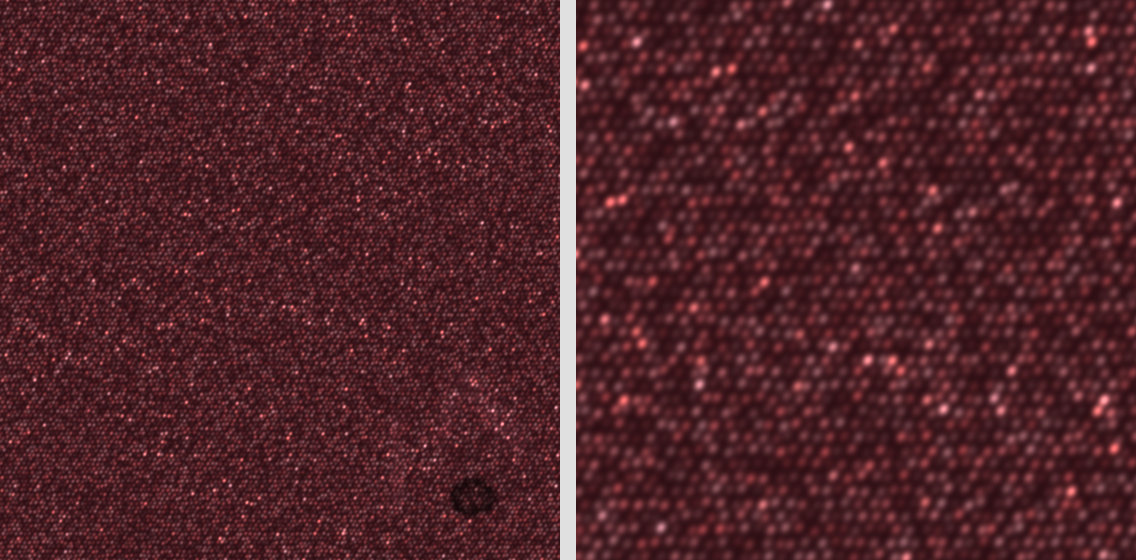
Left: the whole. Right: its middle third, enlarged.
A Shadertoy shader for this texture:

```glsl
// Dark wine-red twill cloth with glinting fibres, a burnt spot and chalky scuffs.
// Stitches are soft blobs summed over a skewed, jittered cell lattice (cellular
// noise); layered sines vary the dye, and distance functions place the wear.

const vec2 STITCH_COUNT = vec2(122.0, 128.0);
const float TWILL_SKEW = 0.6;

const vec3 GROOVE = vec3(0.165, 0.048, 0.068);
const vec3 RED_YARN = vec3(0.265, 0.115, 0.115);
const vec3 DUSTY_YARN = vec3(0.235, 0.180, 0.185);
const vec3 RED_GLINT = vec3(0.58, 0.27, 0.25);
const vec3 PINK_GLINT = vec3(0.50, 0.40, 0.43);
const vec3 CHALK = vec3(0.17, 0.095, 0.11);

// Three random values in 0..1 for a lattice cell
vec3 hash3(vec2 cell, float seed) {
    vec3 p = fract(vec3(cell.xyx + seed) * vec3(0.1031, 0.1030, 0.0973));
    p += dot(p, p.yxz + 33.33);
    return fract((p.xxy + p.yzz) * p.zyx);
}

// Elongated blob lying along the twill diagonal
float stitchShape(vec2 offset, float alongFalloff, float acrossFalloff) {
    vec2 dir = normalize(vec2(TWILL_SKEW, 1.0));
    float along = dot(offset, dir);
    float across = dot(offset, vec2(dir.y, -dir.x));
    return exp(-alongFalloff * along * along - acrossFalloff * across * across);
}

// Yarn colour above the groove, with a rare glint
vec3 yarnColor(vec2 cell) {
    vec3 tone = hash3(cell, 17.0);
    vec3 shine = hash3(cell, 71.0);
    vec3 yarn = mix(RED_YARN, DUSTY_YARN, tone.x) * mix(0.3, 1.7, tone.y);
    vec3 glint = mix(RED_GLINT, PINK_GLINT, shine.x * shine.x);
    return yarn + glint * smoothstep(0.93, 1.0, shine.y);
}

// Sum of the nearby stitches
vec3 weave(vec2 p) {
    vec2 home = floor(vec2(p.x - TWILL_SKEW * p.y, p.y) + 0.5);
    vec3 sum = vec3(0.0);
    for (int j = -1; j <= 1; j++) {
        for (int i = -1; i <= 1; i++) {
            vec2 cell = home + vec2(i, j);
            vec2 center = vec2(cell.x + TWILL_SKEW * cell.y, cell.y);
            center += (hash3(cell, 5.0).xy - 0.5) * 0.35;
            sum += yarnColor(cell) * stitchShape(p - center, 4.8, 7.5);
        }
    }
    return sum;
}

// Slow, cloudy unevenness in about -1..1
float layeredSines(vec2 p) {
    float sum = 0.0;
    float weight = 0.5;
    for (int k = 0; k < 4; k++) {
        sum += weight * sin(p.x + 1.7 * sin(p.y)) * cos(p.y + 1.3 * sin(p.x));
        p = mat2(1.5, 1.1, -1.1, 1.5) * p + 2.3;
        weight *= 0.6;
    }
    return sum;
}

float segmentDistance(vec2 p, vec2 a, vec2 b) {
    vec2 ab = b - a;
    float t = clamp(dot(p - a, ab) / dot(ab, ab), 0.0, 1.0);
    return length(p - a - ab * t);
}

// Soft chalky stroke between two points
float scuff(vec2 p, vec2 a, vec2 b, float width) {
    float d = segmentDistance(p, a, b) / width;
    return exp(-d * d);
}

// Brightness of the burnt spot: dark rim, slightly paler middle
float burnShade(vec2 p, vec2 center, vec2 radius) {
    float r = length((p - center) / radius);
    float inside = 1.0 - smoothstep(0.8, 1.15, r);
    float middle = 1.0 - smoothstep(0.2, 0.7, r);
    return 1.0 - inside * mix(0.55, 0.25, middle);
}

void mainImage(out vec4 fragColor, in vec2 fragCoord) {
    vec2 uv = fragCoord / iResolution.xy;
    float cloud = layeredSines(uv * 14.0);

    // Cloth
    vec3 yarn = weave(uv * STITCH_COUNT);
    vec3 color = GROOVE + yarn * (1.0 + 0.09 * cloud);

    // Arched scuff and a separate upright streak, broken up by the cloth
    vec2 worn = uv + 0.008 * vec2(layeredSines(uv * 45.0), layeredSines(uv * 52.0 + 9.0));
    vec2 peak = vec2(0.828, 0.325);
    float chalk = scuff(worn, vec2(0.785, 0.22), peak, 0.021) * 0.6;
    chalk = max(chalk, scuff(worn, peak, vec2(0.925, 0.205), 0.022) * 0.75);
    chalk = max(chalk, scuff(worn, vec2(0.709, 0.11), vec2(0.706, 0.25), 0.011) * 0.7);
    float patchy = clamp(0.8 + 0.6 * layeredSines(uv * 70.0), 0.0, 1.3);
    color += CHALK * chalk * patchy * (0.6 + 1.5 * yarn.r);

    // Burnt spot
    color *= burnShade(worn, vec2(0.846, 0.112), vec2(0.043, 0.036));

    fragColor = vec4(clamp(color, 0.0, 1.0), 1.0);
}
```
